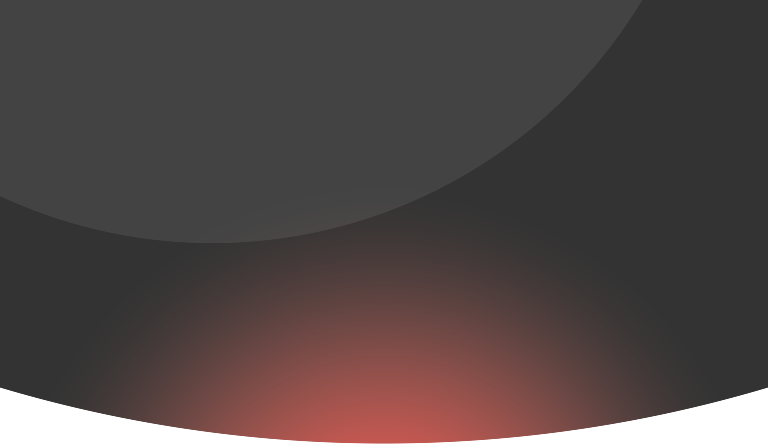
Give the GLSL for this background, as a Shadertoy shader.

```glsl
// Dark panel with a curved lower edge, a pale overlapping disc and a red glow rising from below.

// Antialiased coverage of a disc; lengths are in canvas heights.
float disc(vec2 p, vec2 center, float radius) {
    float pixel = 1.0 / iResolution.y;
    return smoothstep(0.5 * pixel, -0.5 * pixel, length(p - center) - radius);
}

void mainImage(out vec4 fragColor, in vec2 fragCoord) {
    vec2 p = fragCoord / iResolution.y;
    float midX = 0.5 * iResolution.x / iResolution.y;

    // Charcoal base
    vec3 color = vec3(0.2);

    // Glow centered below the canvas, shifting from warm gray to red
    float reach = length(p - vec2(midX, -0.288)) / 0.887;
    float glow = smoothstep(1.0, 0.0, reach);
    vec3 glowColor = mix(vec3(0.96, 0.52, 0.47), vec3(0.96, 0.35, 0.315), glow);
    color = mix(color, glowColor, glow);

    // Translucent white disc at the upper left
    color = mix(color, vec3(1.0), 0.08 * disc(p, vec2(midX - 0.387, 1.583), 1.1306));

    // White page outside the panel's wide lower arc
    float panel = disc(p, vec2(midX, 3.029), 3.028);
    color = mix(vec3(1.0), color, panel);

    fragColor = vec4(color, 1.0);
}
```
